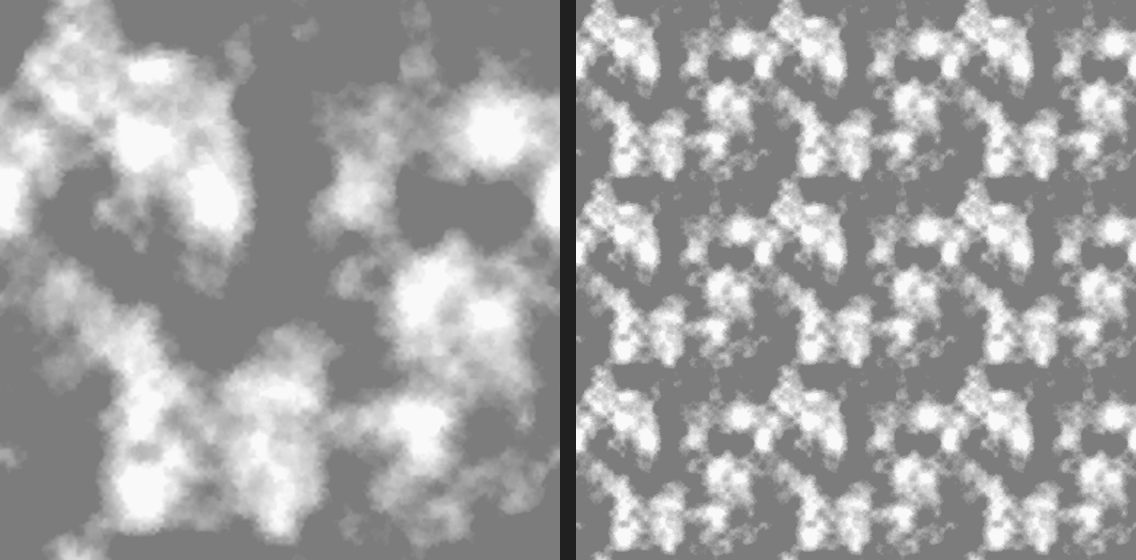
Left: one tile. Right: repeated 3 by 3.
This texture is drawn by a Shadertoy shader. Its source:

```glsl
float hash(vec2 p) {
    return fract(sin(dot(p, vec2(127.1, 311.7))) * 43758.5453);
}

// Value noise that wraps after a whole number of cells
float wrappedNoise(vec2 p, float period, float seed) {
    vec2 cell = floor(p);
    vec2 f = fract(p);
    vec2 blend = f * f * (3.0 - 2.0 * f);
    vec2 a = mod(cell, period) + seed;
    vec2 b = mod(cell + 1.0, period) + seed;
    float bottom = mix(hash(a), hash(vec2(b.x, a.y)), blend.x);
    float top = mix(hash(vec2(a.x, b.y)), hash(b), blend.x);
    return mix(bottom, top, blend.y);
}

// Five octaves, from broad puffs to fine wisps
float cloudDensity(vec2 uv) {
    float density = 0.0;
    float amplitude = 0.5;
    float period = 8.0;
    for (int octave = 0; octave < 5; octave++) {
        density += amplitude * wrappedNoise(uv * period, period, 17.3 * float(octave));
        amplitude *= octave == 0 ? 0.5 : 0.46;
        period *= 2.0;
    }
    return density;
}

void mainImage(out vec4 fragColor, in vec2 fragCoord) {
    vec2 uv = fragCoord / iResolution.xy;
    uv.x = 1.0 - uv.x;

    // Small fine shifts fray the edges of the puffs
    vec2 fray = vec2(wrappedNoise(uv * 128.0, 128.0, 91.7),
                     wrappedNoise(uv * 128.0, 128.0, 143.9)) - 0.5;
    float density = cloudDensity(uv + 0.009 * fray);

    // Thin density leaves flat grey sky, thick density turns white
    float cover = clamp((density - 0.385) / 0.262, 0.0, 1.0);
    vec3 skyGrey = vec3(0.486);
    vec3 cloudWhite = vec3(0.975);
    fragColor = vec4(mix(skyGrey, cloudWhite, cover), 1.0);
}
```
